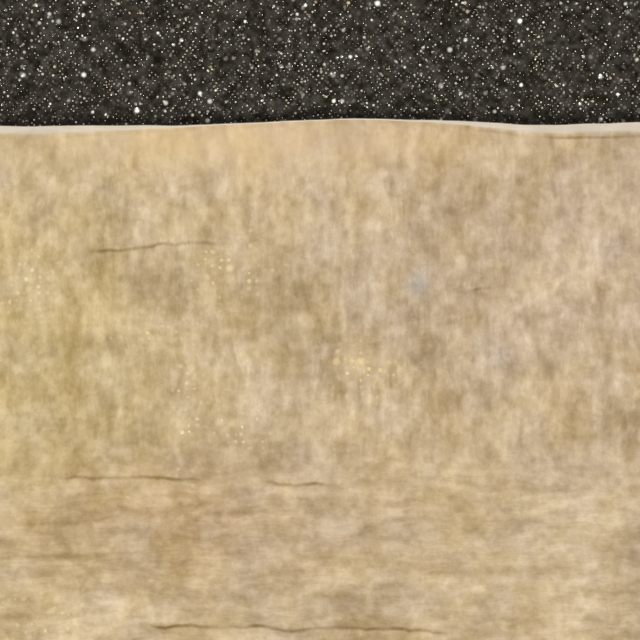
Write a WebGL 2 fragment shader that draws this texture.

```glsl
#version 300 es
precision highp float;
// Weathered tan stone slab with a pale lip beneath a band of dark glittering granules.

#define EDGE_BASE 0.8035
#define EDGE_RISE 0.0115
#define GRAIN_SCALE 165.0
#define GLITTER 0.62
#define BLOTCH 0.30
#define FINE_GRAIN 0.26
#define STREAK 0.20
#define FLECK 0.34

uniform vec2 u_resolution;
out vec4 fragColor;

const vec3 STONE = vec3(0.775, 0.682, 0.542);
const vec3 CREAM = vec3(0.875, 0.760, 0.585);
const vec3 LIP = vec3(0.86, 0.82, 0.76);
const vec3 GOLD = vec3(0.98, 0.86, 0.60);
const vec3 DARK = vec3(0.205, 0.188, 0.165);

float hash(vec2 p) {
  vec3 q = fract(vec3(p.xyx) * 0.1031);
  q += dot(q, q.yzx + 33.33);
  return fract((q.x + q.y) * q.z);
}

float noise(vec2 p) {
  vec2 i = floor(p), f = fract(p);
  f = f * f * (3.0 - 2.0 * f);
  return mix(mix(hash(i), hash(i + vec2(1, 0)), f.x),
             mix(hash(i + vec2(0, 1)), hash(i + vec2(1, 1)), f.x), f.y);
}

// Fractal noise centred on zero
float fbm(vec2 p) {
  float sum = 0.0, amp = 0.5;
  for (int i = 0; i < 4; i++) {
    sum += amp * (noise(p) - 0.5);
    p = mat2(1.6, 1.2, -1.2, 1.6) * p + 17.3;
    amp *= 0.55;
  }
  return sum;
}

// One jittered soft dot per cell; a high rarity leaves few bright ones
float dots(vec2 p, float rarity) {
  vec2 cell = floor(p);
  vec2 centre = 0.35 + 0.3 * vec2(hash(cell + 3.7), hash(cell + 91.2));
  float radius = mix(0.25, 0.5, hash(cell + 47.1));
  float d = length(fract(p) - centre);
  return pow(hash(cell + 12.9), rarity) * smoothstep(radius, radius * 0.2, d);
}

// Soft elliptical spot
float spot(vec2 p, vec2 centre, vec2 size) {
  vec2 d = (p - centre) / size;
  return exp(-dot(d, d));
}

float edgeHeight(float x) {
  float d = (x - 0.58) / 0.2;
  return EDGE_BASE + EDGE_RISE * exp(-d * d) + 0.006 * smoothstep(0.86, 1.0, x)
       + 0.002 * (noise(vec2(x * 22.0, 4.0)) - 0.5);
}

vec3 granules(vec2 p, float above) {
  float grain = noise(p * GRAIN_SCALE) - 0.5 + 0.7 * (noise(p * 85.0 + 9.0) - 0.5);
  vec3 col = DARK + 0.13 * grain;
  for (int i = 0; i < 3; i++) {
    float k = float(i);
    vec2 q = mat2(0.8, 0.6, -0.6, 0.8) * p * (GRAIN_SCALE - 32.0 * k) + 31.0 * k;
    float warm = noise(p * 48.0 + 13.0 * k);
    vec3 tint = mix(vec3(0.92, 0.97, 0.96), vec3(1.0, 0.87, 0.70), warm);
    col += GLITTER * tint * dots(q, 3.0 + 4.5 * k);
  }
  col += 0.85 * dots(p * 72.0 + 5.0, 22.0);
  return col * mix(0.62, 1.0, smoothstep(0.0, 0.025, above));
}

vec3 stone(vec2 p, float depth) {
  // Broad tone: creamy top, yellow left, grey-pink right, brown lower left
  vec3 col = STONE;
  float top = spot(p, vec2(0.40, 0.775), vec2(0.36, 0.045));
  col = mix(col, CREAM, 0.75 * top);
  col += vec3(0.01, 0.012, -0.035) * spot(p, vec2(0.05, 0.42), vec2(0.25, 0.30));
  col += vec3(-0.015, -0.012, 0.015) * spot(p, vec2(0.85, 0.62), vec2(0.28, 0.2));
  col -= vec3(0.06, 0.075, 0.075) * spot(p, vec2(0.25, 0.19), vec2(0.26, 0.09));
  col -= vec3(0.05) * spot(p, vec2(0.50, 0.48), vec2(0.10, 0.09));
  col -= vec3(0.06, 0.05, 0.03) * spot(p, vec2(0.78, 0.44), vec2(0.03, 0.02));
  col += vec3(-0.06, -0.02, 0.03) * spot(p, vec2(0.655, 0.555), vec2(0.016, 0.02));

  // Mottling, with upright wisps in the middle and level ones below
  float calm = mix(1.0, 0.45, top);
  float low = smoothstep(0.38, 0.18, p.y);
  vec2 bent = p + 0.02 * vec2(fbm(p * 12.0), fbm(p * 12.0 + 40.0));
  float wisps = mix(fbm(bent * vec2(75, 24)), fbm(bent * vec2(16, 75) + 8.0), low);
  float tone = BLOTCH * (0.45 * fbm(bent * 9.0) + 0.5 * fbm(bent * 28.0 + 5.0));
  tone += FINE_GRAIN * 0.6 * fbm(p * 85.0) + STREAK * wisps;
  col += calm * tone * vec3(1.0, 1.03, 1.08);
  col += 0.07 * fbm(p * 18.0 + 70.0) * vec3(0.4, 0.1, -1.0);

  // Dark creases: x start, x end, height, slope
  vec4 creases[5] = vec4[5](vec4(0.08, 0.33, 0.253, 0.0), vec4(0.13, 0.36, 0.608, 0.06),
    vec4(0.40, 0.53, 0.247, -0.06), vec4(0.22, 0.72, 0.022, -0.02), vec4(0.72, 0.78, 0.542, 0.12));
  for (int i = 0; i < 5; i++) {
    vec4 c = creases[i];
    float line = c.z + c.w * (p.x - c.x) + 0.012 * fbm(vec2(p.x * 20.0, c.z * 50.0));
    float span = smoothstep(c.x, c.x + 0.04, p.x) * smoothstep(c.y, c.y - 0.04, p.x);
    col -= 0.15 * span * exp(-pow((p.y - line) / 0.003, 2.0)) * (0.4 + noise(p * 45.0));
  }

  // Gold and pale flecks gathered in clusters: centre, size
  vec4 clusters[7] = vec4[7](vec4(0.56, 0.425, 0.06, 0.045), vec4(0.36, 0.58, 0.06, 0.05),
    vec4(0.37, 0.33, 0.05, 0.03), vec4(0.08, 0.04, 0.06, 0.04), vec4(0.04, 0.56, 0.05, 0.05),
    vec4(0.29, 0.35, 0.02, 0.10), vec4(0.23, 0.49, 0.05, 0.025));
  float gather = 0.12;
  for (int i = 0; i < 7; i++) gather += spot(p, clusters[i].xy, clusters[i].zw);
  float flecks = dots(bent * 88.0, 4.0) + 0.7 * dots(bent * 54.0 + 20.0, 5.0);
  float paleness = max(spot(p, vec2(0.28, 0.38), vec2(0.05, 0.14)), noise(p * 30.0) * 0.6);
  vec3 fleckColour = mix(GOLD, vec3(0.95, 0.89, 0.80), paleness);
  col = mix(col, fleckColour, clamp(gather * (flecks * FLECK * 2.4 + 0.08), 0.0, 0.9));

  // Pale lip, thick at the left and right ends, with a thin crease under it
  float thick = 0.003 + 0.013 * smoothstep(0.37, 0.05, p.x) + 0.016 * smoothstep(0.58, 0.95, p.x);
  float lip = smoothstep(thick, thick * 0.55, depth);
  col = mix(col, LIP + 0.10 * fbm(p * vec2(25, 130)), 0.8 * lip);
  float seam = exp(-pow((depth - thick - 0.003) / 0.0025, 2.0));
  return col - 0.09 * seam * (0.3 + smoothstep(0.65, 0.85, p.x)) * noise(p * vec2(18, 60));
}

void main() {
  vec2 p = gl_FragCoord.xy / u_resolution;
  float above = p.y - edgeHeight(p.x);
  float soft = max(0.0018, 1.0 / u_resolution.y);
  vec3 col = mix(stone(p, -above), granules(p, above), smoothstep(-soft, soft, above));
  fragColor = vec4(clamp(col, 0.0, 1.0), 1.0);
}
```
